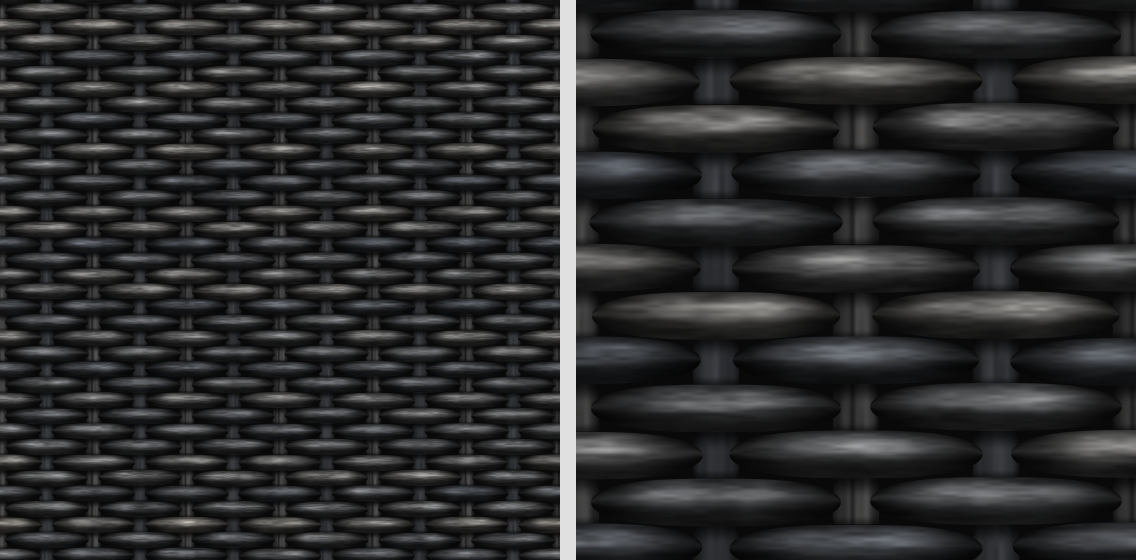
Left, the full canvas; right, a detail of the centre.
Give the GLSL for this texture, as a Shadertoy shader.

```glsl
#define STAKES 12.0        // upright canes across, even
#define ROWS 36.0          // woven rows, multiple of four
#define ROW_SHIFT 0.265    // height of the lowest row centre, in rows
#define STAKE_HALF 0.165   // half width of a stake, in stake spacings
#define STRAND_HALF 0.89   // half length of a strand, in stake spacings
#define STRAND_RISE 0.51   // half height of a strand, in rows
#define GAP_COLOR vec3(0.035, 0.035, 0.038)
#define COOL_COLOR vec3(0.335, 0.355, 0.385)
#define WARM_COLOR vec3(0.425, 0.412, 0.392)
#define STAKE_COLOR vec3(0.205, 0.212, 0.228)
#define GRAIN 0.34         // strength of the fibre streaks

float hash(vec2 p) {
    vec3 q = fract(p.xyx * vec3(0.1031, 0.1030, 0.0973));
    q += dot(q, q.yzx + 33.33);
    return fract((q.x + q.y) * q.z);
}

// Value noise that wraps after a whole number of cells.
float wrapNoise(vec2 uv, vec2 cells) {
    vec2 p = uv * cells;
    vec2 i = floor(p), f = fract(p);
    f = f * f * (3.0 - 2.0 * f);
    vec2 a = mod(i, cells), b = mod(i + 1.0, cells);
    return mix(mix(hash(a), hash(vec2(b.x, a.y)), f.x),
               mix(hash(vec2(a.x, b.y)), hash(b), f.x), f.y);
}

// Upright cane; its odd and even ones differ in finish.
vec3 stakeColor(vec2 uv, float across, float id, float height) {
    float isEven = 1.0 - mod(id, 2.0);
    float roundness = 1.0 - 0.65 * across * across;
    float groove = exp(-pow((across + 0.15) / 0.13, 2.0));
    float ridge = exp(-pow((across - 0.4) / 0.3, 2.0));
    float fibre = wrapNoise(uv, vec2(STAKES * 24.0, ROWS));
    float shadow = mix(0.3, 1.0, 1.0 - smoothstep(0.05, 0.5, height));
    shadow *= mix(0.5, 1.0, smoothstep(-0.52, -0.3, height));
    vec3 color = STAKE_COLOR * mix(vec3(1.0), vec3(1.1, 1.05, 0.97), isEven);
    color *= 1.0 + isEven * (0.3 * ridge - 0.45 * groove);
    return color * roundness * shadow * (0.78 + 0.44 * fibre);
}

// Horizontal strand: lit from above, dim where it dives behind a stake.
vec3 strandColor(vec2 uv, float along, float height, vec2 id) {
    float tone = hash(id + 17.0);
    float rowTone = hash(vec2(id.y, 71.0));
    float warmRow = 0.5 - 0.5 * cos(1.5707963 * id.y);
    float warmth = clamp(0.55 * warmRow + 0.35 * rowTone + 0.3 * tone - 0.1, 0.0, 1.0);

    float light = exp(-pow((height - 0.33) / 0.52, 2.0));
    float patchX = along - 0.7 * (hash(id + 5.0) - 0.5);
    float sheen = 0.82 + 0.38 * exp(-patchX * patchX * 9.0);
    float ends = 1.0 - 0.65 * smoothstep(0.3, 0.88, abs(along));

    float streaks = wrapNoise(uv, vec2(STAKES * 3.0, ROWS * 9.0)) * 0.6
                  + wrapNoise(uv, vec2(STAKES * 9.0, ROWS * 16.0)) * 0.4;
    float mottle = wrapNoise(uv, vec2(STAKES * 4.0, ROWS * 2.0));
    float wear = 1.0 + GRAIN * (streaks - 0.5) * 2.0 + 0.22 * (mottle - 0.5);

    float level = 0.78 + 0.2 * warmRow + 0.16 * rowTone + 0.14 * tone;
    vec3 color = mix(COOL_COLOR, WARM_COLOR, warmth);
    return color * (0.2 + 0.85 * light * sheen) * ends * wear * level;
}

void mainImage(out vec4 fragColor, in vec2 fragCoord) {
    vec2 uv = fragCoord / iResolution.xy;
    float s = uv.x * STAKES;
    float v = uv.y * ROWS - ROW_SHIFT;
    float baseRow = floor(v + 0.5);

    // Stakes over the dark gaps
    float stake = floor(s + 0.5);
    float across = (s - stake) / STAKE_HALF;
    float edge = (1.0 - abs(across)) * STAKE_HALF / STAKES;
    float cover = clamp(edge * iResolution.x + 0.5, 0.0, 1.0);
    vec3 color = mix(GAP_COLOR,
        stakeColor(uv, across, mod(stake, STAKES), v - baseRow), cover);

    // Strands of this row and its neighbours, on alternate stakes
    for (float k = -1.0; k <= 1.0; k++) {
        float row = baseRow + k;
        float parity = mod(row, 2.0);
        float centre = 2.0 * floor((s - parity) * 0.5 + 0.5) + parity;
        vec2 id = vec2(mod(centre, STAKES), mod(row, ROWS));
        float x = s - centre;
        float y = v - row - 0.07 * (hash(id + 41.0) - 0.5);
        float halfLength = STRAND_HALF + 0.03 * (hash(id + 29.0) - 0.5);

        // Lens outline as an implicit curve, scaled by its gradient
        float q = abs(x) / halfLength;
        float body = 1.0 - q * q * q;
        float rise = y / STRAND_RISE;
        vec2 slope = vec2(3.0 * q * q * STAKES / halfLength,
                          2.0 * rise * ROWS / STRAND_RISE);
        float inside = (body - rise * rise) / max(length(slope), 0.01);
        float mask = clamp(inside * iResolution.y + 0.5, 0.0, 1.0);
        float height = rise / sqrt(max(body, 0.02));
        color = mix(color, strandColor(uv, x, height, id), mask);
    }
    fragColor = vec4(color, 1.0);
}
```
